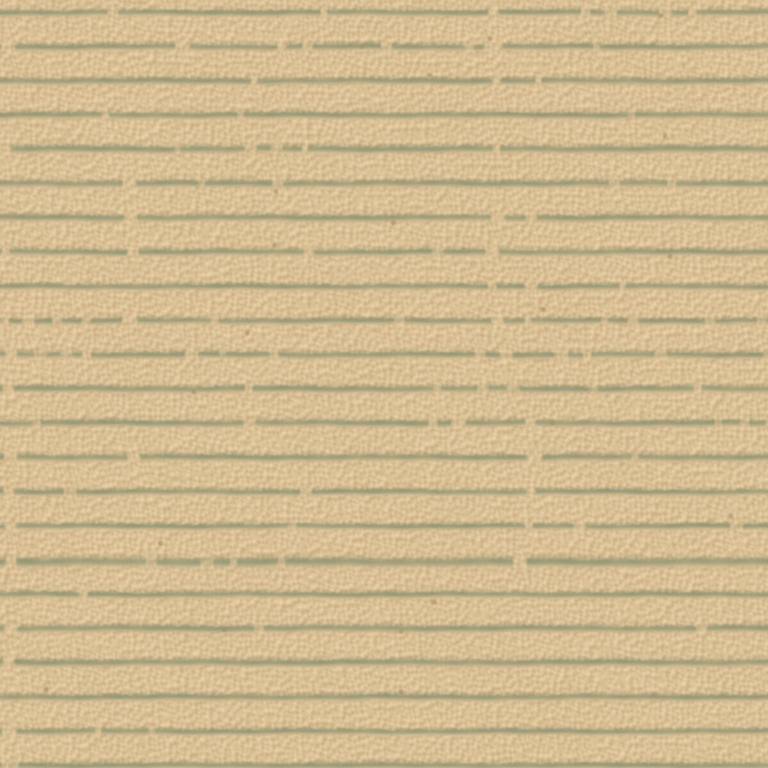
Write a WebGL 1 fragment shader that draws this texture.

```glsl
precision highp float;
uniform vec2 u_resolution;

#define PAPER vec3(0.855, 0.752, 0.585)
#define INK vec3(0.600, 0.600, 0.465)
#define FLECK vec3(0.66, 0.55, 0.37)
#define PITCH 0.04457
#define FIRST_LINE 0.0039
#define LINE_HALF 0.0043
#define HEAVY_ROW 6.0
#define GRAIN_CELLS 150.0
#define GRAIN_DEPTH 0.085
#define NICK_LENGTH 0.034
#define CREASE_X vec4(0.010, 0.172, 0.644, 0.693)

float hash(vec2 p) {
  return fract(sin(dot(p, vec2(127.1, 311.7))) * 43758.55);
}

// Distance to the nearest jittered cell point
float cellular(vec2 p) {
  vec2 cell = floor(p);
  float nearest = 4.0;
  for (int j = -1; j <= 1; j++) {
    for (int i = -1; i <= 1; i++) {
      vec2 c = cell + vec2(float(i), float(j));
      vec2 d = c + vec2(hash(c), hash(c + 57.3)) - p;
      nearest = min(nearest, dot(d, d));
    }
  }
  return sqrt(nearest);
}

// Diagonal relief of the paper fibres
float emboss(vec2 uv) {
  vec2 p = uv * GRAIN_CELLS;
  vec2 tilt = vec2(0.28, -0.32);
  return cellular(p + tilt) - cellular(p - tilt);
}

// Small random breaks; some rows are far more worn than others
float nicks(float x, float row) {
  float t = x / NICK_LENGTH + hash(vec2(row, 3.0));
  vec2 id = vec2(floor(t), row + 40.0);
  float wear = hash(vec2(row, 9.0));
  float chance = mix(0.05, 0.34, wear * wear) * smoothstep(-4.0, 10.0, row);
  float center = mix(0.35, 0.65, hash(id + 11.0));
  float halfWidth = mix(0.10, 0.27, hash(id + 23.0));
  float gap = 1.0 - smoothstep(halfWidth - 0.07, halfWidth + 0.07, abs(fract(t) - center));
  return gap * step(hash(id), chance) * mix(0.6, 1.0, hash(id + 31.0));
}

// Breaks that line up down the sheet, each crease spanning its own height
float creases(float x, float row) {
  vec4 seed = fract(sin(row * 12.99 + vec4(1.0, 2.3, 3.7, 5.1) * 78.23) * 4375.85);
  vec4 span = step(vec4(-1.0, 8.5, 12.5, 6.5), vec4(row))
            * step(vec4(row), vec4(23.0, 19.5, 22.5, 16.5));
  vec4 halfWidth = mix(vec4(0.004), vec4(0.010), fract(seed * 7.0));
  vec4 offset = abs(x - CREASE_X - (fract(seed * 13.0) - 0.5) * 0.010);
  vec4 gap = 1.0 - smoothstep(halfWidth - 0.003, halfWidth + 0.003, offset);
  gap *= span * step(seed, vec4(0.60, 0.75, 0.85, 0.85));
  return max(max(gap.x, gap.y), max(gap.z, gap.w));
}

// Ink coverage of the ruled lines
float ruling(vec2 uv, float grain) {
  float t = (uv.y - FIRST_LINE) / PITCH + 0.5;
  float row = floor(t);
  float seed = hash(vec2(row, 17.0));
  float heavy = 1.0 - step(0.5, abs(row - HEAVY_ROW));
  float wobble = 0.0006 * sin(uv.x * 23.0 + seed * 40.0)
               + 0.0004 * sin(uv.x * 71.0 + seed * 90.0);
  float drift = (seed - 0.5) * 0.0012 - heavy * 0.0028;
  float dy = (fract(t) - 0.5) * PITCH - wobble - drift + grain * 0.0012;
  float halfWidth = LINE_HALF * (mix(0.88, 1.08, seed) + 0.28 * heavy);
  float profile = exp(-dy * dy / (halfWidth * halfWidth));
  float fade = 0.90 + 0.07 * sin(uv.x * 17.0 + row * 2.4)
             + 0.06 * sin(uv.x * 143.0 + row * 5.7);
  float worn = max(nicks(uv.x, row), creases(uv.x, row));
  return clamp(profile * (fade + grain * 0.2), 0.0, 1.0) * (1.0 - 0.95 * worn);
}

// Sparse dark specks
float flecks(vec2 uv) {
  vec2 p = uv * 26.0;
  vec2 id = floor(p);
  vec2 center = 0.25 + 0.5 * vec2(hash(id + 5.0), hash(id + 8.0));
  float spot = 1.0 - smoothstep(0.03, 0.13, length(fract(p) - center));
  return spot * step(0.982, hash(id + 71.0));
}

void main() {
  vec2 uv = gl_FragCoord.xy / u_resolution;
  float grain = emboss(uv);
  float mottle = sin(uv.x * 61.0 + 3.0 * sin(uv.y * 47.0))
               * sin(uv.y * 83.0 + 2.0 * sin(uv.x * 39.0));

  vec3 color = PAPER + vec3(0.95, 1.0, 1.08) * (grain * GRAIN_DEPTH + mottle * 0.006);
  color = mix(color, INK + grain * 0.04, ruling(uv, grain));
  color = mix(color, FLECK, flecks(uv) * 0.6);
  gl_FragColor = vec4(color, 1.0);
}
```
